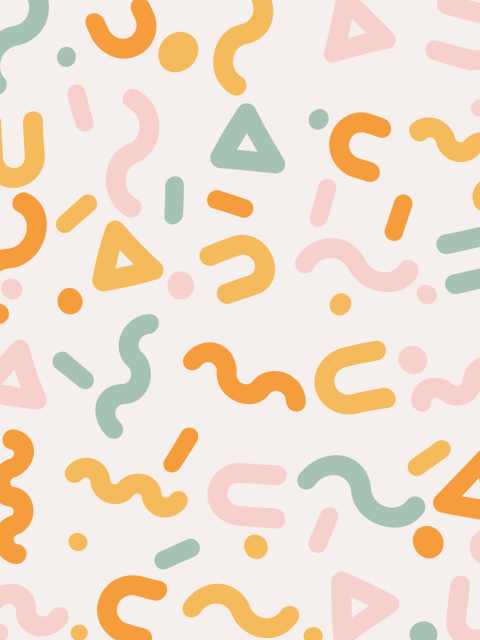
Reproduce this pattern procedurally as a WebGL 1 fragment shader.

```glsl
precision highp float;
uniform vec2 u_resolution;

const vec3 PAPER = vec3(0.96, 0.941, 0.928);
const vec3 PINK = vec3(0.965, 0.82, 0.795);
const vec3 YELLOW = vec3(0.96, 0.73, 0.36);
const vec3 ORANGE = vec3(0.96, 0.61, 0.24);
const vec3 SAGE = vec3(0.65, 0.76, 0.71);
const float DOODLE_CELL = 0.18;
const float MARK_CELL = 0.13;
const float STROKE = 0.0155;

float hash(vec2 id, float salt) {
  vec3 q = fract((id.xyx + 17.0) * vec3(0.1031, 0.1030, 0.0973) + salt * 0.137);
  q += dot(q, q.yzx + 33.33);
  return fract((q.x + q.y) * q.z);
}

vec2 rotate(vec2 p, float angle) {
  float c = cos(angle), s = sin(angle);
  return vec2(c * p.x + s * p.y, c * p.y - s * p.x);
}

// Evenly spread colour choice over a lattice
vec3 inkColor(vec2 id, vec2 spread) {
  float rank = fract(dot(id, spread) + 0.15 * hash(id, 9.0));
  if (rank < 0.34) return PINK;
  if (rank < 0.60) return YELLOW;
  return rank < 0.80 ? ORANGE : SAGE;
}

// Centre-line distances
float arc(vec2 p, float radius, float aperture) {
  vec2 tip = vec2(sin(aperture), cos(aperture));
  p.x = abs(p.x);
  return tip.y * p.x > tip.x * p.y ? length(p - tip * radius) : abs(length(p) - radius);
}

float squiggle(vec2 p, float span, float bends, float aperture) {
  float halfChord = 0.5 * span / bends;
  float radius = halfChord / sin(aperture);
  float d = 1.0;
  for (int i = 0; i < 4; i++) {
    float k = float(i);
    if (k >= bends) break;
    float side = 1.0 - 2.0 * mod(k, 2.0);
    vec2 q = vec2(p.x - (2.0 * k + 1.0 - bends) * halfChord, side * p.y);
    d = min(d, arc(q + vec2(0.0, radius * cos(aperture)), radius, aperture));
  }
  return d;
}

float arch(vec2 p, float radius, float leg) {
  p.y += 0.5 * (radius - leg);
  if (p.y > 0.0) return abs(length(p) - radius);
  return length(vec2(abs(p.x) - radius, min(p.y + leg, 0.0)));
}

float triangle(vec2 p, float halfSide) {
  const float K = 1.73205;
  p = vec2(abs(p.x) - halfSide, p.y + halfSide / K);
  if (p.x + K * p.y > 0.0) p = 0.5 * vec2(p.x - K * p.y, -K * p.x - p.y);
  p.x -= clamp(p.x, -2.0 * halfSide, 0.0);
  return length(p);
}

// One large doodle, turned alternately so that neighbours interlock
float doodle(vec2 p, vec2 id) {
  vec2 jitter = vec2(hash(id, 1.0), hash(id, 2.0)) - 0.5;
  p -= (id + 0.5) * DOODLE_CELL + jitter * 0.016;
  float turn = mod(id.x + id.y, 2.0) + 2.0 * step(0.5, hash(id, 3.0));
  p = rotate(p, turn * 1.5708 + 0.75 * (hash(id, 4.0) - 0.5));
  float kind = fract(dot(id, vec2(0.618, 0.414)) + 0.1 * hash(id, 5.0));
  float size = hash(id, 6.0);
  float form = hash(id, 7.0);
  float d;
  if (kind < 0.54) {
    d = squiggle(p, mix(0.15, 0.18, size), 2.0 + floor(form * 3.0), mix(1.05, 1.35, hash(id, 8.0)));
  } else if (kind < 0.85) {
    d = arch(p, mix(0.031, 0.039, size), mix(0.005, 0.065, form));
  } else {
    d = triangle(p, mix(0.038, 0.046, size));
  }
  return d - STROKE;
}

// Nearest doodle: distance and its cell
vec3 nearestDoodle(vec2 p) {
  vec2 home = floor(p / DOODLE_CELL);
  vec3 best = vec3(1.0, home);
  for (int y = -1; y <= 1; y++) {
    for (int x = -1; x <= 1; x++) {
      vec2 id = home + vec2(float(x), float(y));
      float d = doodle(p, id);
      if (d < best.x) best = vec3(d, id);
    }
  }
  return best;
}

// Dot or short bar in the roomiest of a few trial spots
float smallMark(vec2 p, vec2 id) {
  vec2 spot = vec2(0.0);
  float room = -1.0;
  for (int i = 0; i < 5; i++) {
    float salt = 11.0 + 2.0 * float(i);
    vec2 shift = vec2(hash(id, salt), hash(id, salt + 1.0)) - 0.5;
    vec2 trial = (id + 0.5) * MARK_CELL + shift * 0.054;
    float clearance = nearestDoodle(trial).x - 0.012;
    if (clearance > room) { room = clearance; spot = trial; }
  }
  if (room < 0.013) return 1.0;
  p = rotate(p - spot, 6.2832 * hash(id, 31.0));
  if (room > 0.034 && hash(id, 32.0) < 0.65) {
    return length(vec2(p.x - clamp(p.x, -0.023, 0.023), p.y)) - 0.0145;
  }
  float radius = min(room, mix(0.014, 0.033, hash(id, 33.0)));
  return length(p * vec2(1.03, 0.97)) - radius;
}

void main() {
  vec2 p = gl_FragCoord.xy / u_resolution.y + vec2(0.07, 0.04);
  p += 0.0025 * sin(p.yx * vec2(31.0, 27.0)); // hand-drawn wobble
  float edge = 0.75 / u_resolution.y;

  vec3 large = nearestDoodle(p);
  vec2 markId = floor(p / MARK_CELL);
  float mark = smallMark(p, markId);

  vec3 color = mix(inkColor(markId, vec2(0.57, 0.755)), PAPER, smoothstep(-edge, edge, mark));
  color = mix(inkColor(large.yz, vec2(0.755, 0.57)), color, smoothstep(-edge, edge, large.x));
  gl_FragColor = vec4(color, 1.0);
}
```
